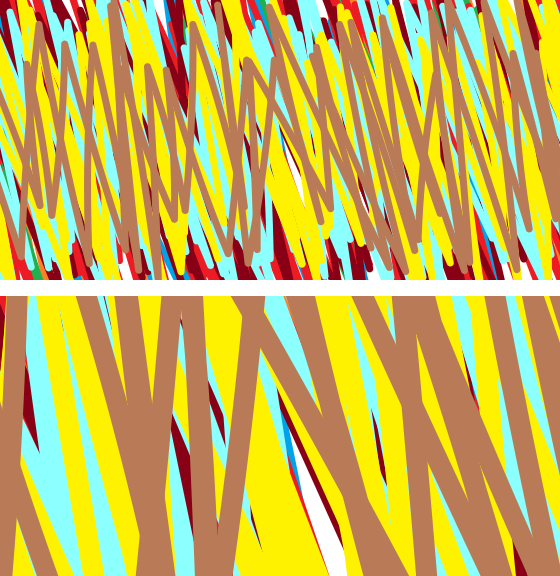
Top, the full canvas; bottom, a detail of the centre.
Reproduce this pattern procedurally as a WebGL 2 fragment shader.

```glsl
#version 300 es
precision highp float;
// Dense marker scribble: zigzag strokes in stacked colours, brown on top.
// Every pass is a jittered zigzag of round-ended, slightly bowed strokes;
// layers are composited front to back until the pixel is covered.

#define STROKE_RADIUS 0.0125
#define SPACING 0.070
#define JITTER 0.20
#define WANDER 0.03
#define BOW 0.012
#define END_SPREAD 0.28
#define LEAN_FRONT 0.21
#define LEAN_BACK 0.33
#define OVERSHOOT 0.045
#define LAYERS 8
#define REACH 4

uniform vec2 u_resolution;
out vec4 outColor;

const vec3 PAPER = vec3(1.0);
const vec3 INK[LAYERS] = vec3[LAYERS](
    vec3(0.725, 0.480, 0.340),  // brown
    vec3(1.000, 0.950, 0.000),  // yellow
    vec3(0.550, 1.000, 1.000),  // pale cyan
    vec3(0.530, 0.000, 0.085),  // dark red
    vec3(0.930, 0.110, 0.140),  // red
    vec3(0.000, 0.640, 0.910),  // blue
    vec3(0.130, 0.690, 0.300),  // green
    vec3(1.000, 0.500, 0.150)   // orange
);
const int PASSES[LAYERS] = int[LAYERS](2, 3, 4, 3, 3, 1, 1, 1);

vec2 hash2(vec2 cell) {
    vec2 q = vec2(dot(cell, vec2(127.1, 311.7)), dot(cell, vec2(269.5, 183.3)));
    return fract(sin(q) * 43758.5453);
}

// Turning point k of a zigzag: even ones near the top, odd near the bottom.
vec2 turningPoint(float k, float seed, float lean, float overshoot) {
    vec2 rnd = hash2(vec2(k, seed));
    float inset = END_SPREAD * rnd.y - overshoot;
    float y = mod(k, 2.0) < 0.5 ? 1.0 - inset : inset;
    float x = k * SPACING + JITTER * (rnd.x - 0.5) + WANDER * sin(k * 0.7 + seed * 2.3);
    return vec2(x - lean * (y - 0.5), y);
}

// Distance to a stroke from a to b whose middle is pushed sideways.
float strokeDistance(vec2 p, vec2 a, vec2 b, float bow) {
    vec2 ab = b - a;
    float t = clamp(dot(p - a, ab) / dot(ab, ab), 0.0, 1.0);
    vec2 offset = p - a - t * ab;
    offset.x -= bow * 4.0 * t * (1.0 - t);
    return length(offset);
}

// Distance to one zigzag, visiting only the strokes close to p.
float scribbleDistance(vec2 p, float seed, float lean, float overshoot) {
    float center = floor((p.x + lean * (p.y - 0.5)) / SPACING);
    float nearest = 1.0;
    vec2 a = turningPoint(center - float(REACH), seed, lean, overshoot);
    for (int i = -REACH; i <= REACH; i++) {
        float k = center + float(i);
        vec2 b = turningPoint(k + 1.0, seed, lean, overshoot);
        float bow = BOW * (2.0 * hash2(vec2(k, seed + 50.0)).x - 1.0);
        nearest = min(nearest, strokeDistance(p, a, b, bow));
        a = b;
    }
    return nearest;
}

void main() {
    vec2 p = gl_FragCoord.xy / u_resolution.y;
    float pixel = 1.0 / u_resolution.y;
    vec3 color = vec3(0.0);
    float uncovered = 1.0;

    // Front to back: brown first, then whatever shows through the gaps.
    for (int layer = 0; layer < LAYERS && uncovered > 0.005; layer++) {
        float depth = min(float(layer), 4.0);
        float overshoot = 0.01 + OVERSHOOT * depth;
        for (int pass = 0; pass < PASSES[layer]; pass++) {
            float seed = float(layer) * 7.0 + float(pass) + 1.0;
            float lean = mix(LEAN_FRONT, LEAN_BACK, depth / 4.0);
            lean += 0.04 * (hash2(vec2(seed, 9.0)).x - 0.5);
            float d = scribbleDistance(p, seed, lean, overshoot);
            float ink = clamp((STROKE_RADIUS - d) / pixel + 0.5, 0.0, 1.0);
            color += uncovered * ink * INK[layer];
            uncovered *= 1.0 - ink;
        }
    }
    outColor = vec4(color + uncovered * PAPER, 1.0);
}
```
